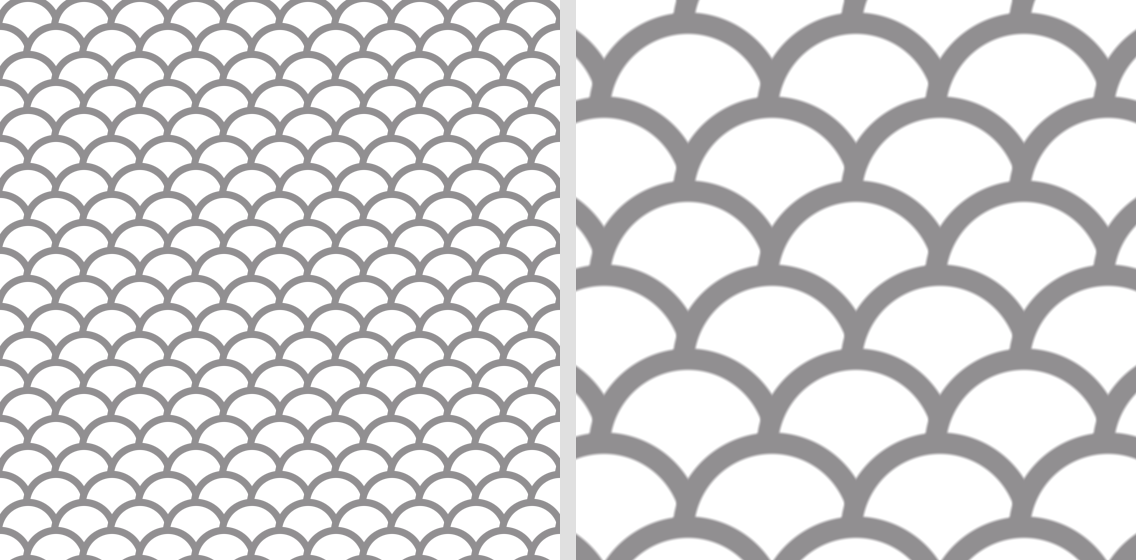
Left, the full canvas; right, a detail of the centre.
This pattern is drawn by a three.js fragment shader. Its source:

```glsl
varying vec2 vUv;

const vec3 WHITE = vec3(1.0);
const vec3 GRAY = vec3(0.57, 0.56, 0.57);

// Soft step across an edge, in units of one scale width
float softEdge(float edge, float value) {
  return smoothstep(edge - 0.013, edge + 0.013, value);
}

// Paints a white disc with a gray rim over the colour below
vec3 paintScale(vec3 below, vec2 offset) {
  float radius = length(offset);
  vec3 disc = mix(WHITE, GRAY, softEdge(0.465, radius));
  return mix(disc, below, softEdge(0.592, radius));
}

void main() {
  // Ten scales across, twenty half-height rows
  vec2 p = vUv * 10.0;
  float nearestRow = floor(p.y * 2.0);
  vec3 color = WHITE;

  // Lower rows overlap upper ones; each scale overlaps its left neighbour
  for (int i = 0; i < 3; i++) {
    float row = nearestRow + 1.0 - float(i);
    float x = fract(p.x - 0.5 * mod(row, 2.0));
    float y = p.y - 0.5 * row;
    color = paintScale(color, vec2(x, y));
    color = paintScale(color, vec2(x - 1.0, y));
  }

  gl_FragColor = vec4(color, 1.0);
}
```
